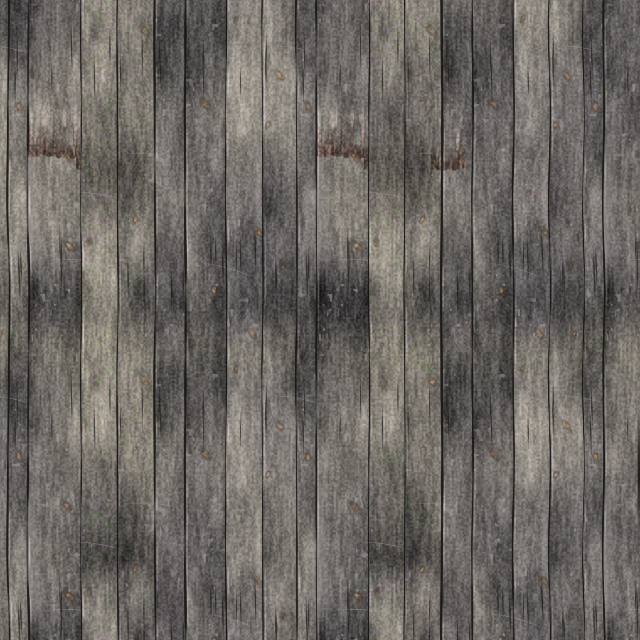
A three.js fragment shader for this texture:

```glsl
varying vec2 vUv;

const float TILE_W = 0.4492;
const float TILE_H = 0.5469;
const float ORIGIN = 0.0443;
const vec4 SEAMS_A = vec4(0.0, 0.083, 0.139, 0.197);
const vec4 SEAMS_B = vec4(0.245, 0.309, 0.365, 0.418);
const float RUST_Y = 0.753;
const float MOSS_X = 0.945;
const vec3 COOL = vec3(0.418, 0.402, 0.406);
const vec3 WARM = vec3(0.487, 0.468, 0.424);
const vec3 PALE = vec3(0.66, 0.63, 0.64);
const vec3 GAP = vec3(0.09, 0.085, 0.08);
const vec3 KNOT = vec3(0.56, 0.42, 0.30);
const vec3 KNOT_RIM = vec3(0.22, 0.18, 0.15);
const vec3 RUST_DARK = vec3(0.20, 0.15, 0.135);
const vec3 RUST_RED = vec3(0.43, 0.31, 0.26);
const vec3 MOSS = vec3(0.36, 0.50, 0.22);

float hash(float x, float y) {
  vec3 q = fract(vec3(x, y, x) * vec3(0.1031, 0.1030, 0.0973));
  q += dot(q, q.yzx + 33.33);
  return fract((q.x + q.y) * q.z);
}

// Value noise that repeats after wrap rows
float noise(float x, float y, float wrap) {
  float i = floor(x), j = floor(y);
  vec2 f = fract(vec2(x, y));
  f = f * f * (3.0 - 2.0 * f);
  float j0 = mod(j, wrap), j1 = mod(j + 1.0, wrap);
  return mix(mix(hash(i, j0), hash(i + 1.0, j0), f.x),
             mix(hash(i, j1), hash(i + 1.0, j1), f.x), f.y);
}

float maxOf(vec4 a) { return max(max(a.x, a.y), max(a.z, a.w)); }
float band(float y, float mid, float w) { y = (y - mid) / w; return exp(-y * y); }
float fall(float a, float b, float d) { return 1.0 - smoothstep(a, b, d); }
float wrapDist(float v, float mid) { return (fract(v - mid + 0.5) - 0.5) * TILE_H; }

// Seam that thins and fades along its length
float seam(float d, float id, float v) {
  float along = noise(id * 5.0, v * 11.0, 11.0);
  float w = mix(0.0003, 0.0015, hash(id, 3.0)) * (0.5 + along);
  return fall(w * 0.5, w + 0.0011, d) * smoothstep(-0.25, 0.45, along);
}

void main() {
  // Tile and plank coordinates
  vec2 uv = vUv;
  float v = uv.y / TILE_H;
  float x = uv.x - ORIGIN + 0.004 * (noise(uv.x * 9.0, v * 4.0, 4.0) - 0.5);
  float tile = floor(x / TILE_W);
  x -= tile * TILE_W;
  vec4 a = step(SEAMS_A, vec4(x)), b = step(SEAMS_B, vec4(x));
  float plank = dot(a + b, vec4(1.0)) - 1.0;
  float left = max(maxOf(a * SEAMS_A), maxOf(b * SEAMS_B));
  float right = -max(maxOf(-mix(SEAMS_A, vec4(TILE_W), a)), maxOf(-mix(SEAMS_B, vec4(TILE_W), b)));
  float width = right - left, dL = x - left, dR = right - x;
  float id = plank + 8.0 * (tile + 1.0);

  // Knots, cracks and scratches
  float knot = 0.0, rim = 0.0, crack = 0.0, scratch = 0.0, gx = x;
  float ragged = 0.7 * (noise(uv.x * 260.0, uv.y * 260.0, 999.0) - 0.5);
  for (int i = 0; i < 5; i++) {
    float k = float(i), s = plank * 7.0 + 2.0, t = k * 13.0 + 5.0;
    float h1 = hash(s, t), h2 = hash(s + 31.0, t), h3 = hash(s, t + 57.0);
    float present = step(0.45, hash(s + 77.0, t));
    vec2 q = vec2(dL - width * (0.15 + 0.7 * h1), wrapDist(v, (k + h2) / 5.0));
    q.x += q.y * (h3 - 0.5) * 1.6;
    float d = length(q * vec2(1.0, 0.65)) / mix(0.0018, 0.0046, h3) + ragged;
    knot = max(knot, present * fall(0.4, 1.1, d));
    rim = max(rim, present * band(d, 1.1, 0.58));
    gx -= 0.6 * q.x * exp(-0.12 * d * d);

    float cy = wrapDist(v, 0.06 + 0.58 * mod(k, 2.0) + 0.12 * (h3 - 0.5));
    float cx = abs(dL - width * (0.08 + 0.84 * h2) + 0.03 * cy * (h1 - 0.5));
    crack = max(crack, step(0.3, h1) * fall(0.0, 0.02 + 0.03 * h1, abs(cy)) * fall(0.0003, 0.0017, cx));

    float sx = x - TILE_W * hash(k, 71.0);
    float sy = wrapDist(v, hash(k, 83.0)) + sx * (0.6 * hash(k, 97.0) - 0.24) + 2.0 * sx * sx;
    scratch = max(scratch, fall(0.0002, 0.0015, abs(sy)) * fall(0.015, 0.05, abs(sx)));
  }

  // Weathered grain
  float fine = noise(gx * 300.0, v * 26.0, 26.0) - 0.5;
  float fibre = noise(gx * 120.0 + 40.0, v * 8.0, 8.0) - 0.5;
  float blotch = noise(x * 24.0 + plank * 7.0, v * 8.0, 8.0) - 0.5;
  float broad = noise(x * 9.0 + plank * 5.0, v * 4.0, 4.0) - 0.5;
  float speck = noise(uv.x * 380.0, uv.y * 330.0, 999.0) - 0.5;
  float stain = noise(uv.x * 7.0 + 19.0, uv.y * 6.0, 999.0) - 0.5;
  float beige = fall(0.4, 1.4, abs(plank - 1.2));
  float tone = 1.03 + 0.3 * fine + 0.24 * fibre + 0.36 * blotch + 0.32 * broad + 0.34 * speck;
  tone += 0.24 * (hash(plank, 23.0) - 0.5) + 0.3 * stain + 0.07 * beige;
  tone -= 0.15 * band(uv.y, 0.52, 0.035);
  tone -= beige * 0.24 * (band(uv.y, 0.73, 0.05) + band(uv.y, 0.13, 0.04));
  float warm = 0.35 + 0.6 * stain + 0.35 * beige + 0.5 * broad + 0.4 * band(uv.y, 0.45, 0.04);
  vec3 color = mix(COOL, WARM, clamp(warm, 0.0, 1.0)) * tone;
  float chroma = noise(uv.x * 250.0 + 61.0, uv.y * 230.0, 999.0) - 0.5;
  color += vec3(0.025, -0.02, 0.04) * chroma * (0.5 + beige);

  // Bleached edge, chips and scratches
  float bleach = step(plank, 0.5) * exp(-dL / 0.008) * smoothstep(0.3, 0.7, noise(3.0, v * 6.0, 6.0));
  float chips = smoothstep(0.78, 0.95, noise(x * 170.0, v * 70.0, 70.0));
  chips *= smoothstep(0.35, 0.7, noise(x * 35.0 + 9.0, v * 12.0, 12.0));
  color = mix(color, PALE, max(0.7 * bleach, max(0.55 * chips, 0.35 * scratch)));

  // Rust streaks with a ragged top
  float streak = noise(x * 190.0, v * 14.0, 14.0);
  float rise = uv.y - RUST_Y + 0.02 * step(0.076, x) + 0.006 * fibre;
  float rusty = step(-0.5, tile) * step(tile, 0.5 + step(0.5, tile) * 0.5);
  rusty *= max(step(plank, 0.5), step(0.5, tile) * step(abs(x - 0.207), 0.027));
  float rust = rusty * smoothstep(0.0, 0.004, rise) * fall(0.005, 0.02 + 0.09 * streak, rise);
  vec3 rustColor = mix(RUST_DARK, RUST_RED, smoothstep(0.25, 0.8, streak + 0.6 * fine));
  color = mix(color, rustColor * (1.0 + speck), 0.75 * rust);
  color += rusty * 0.2 * band(rise, 0.05, 0.03) * smoothstep(0.5, 0.8, streak);

  // Knots and moss
  color = mix(color, KNOT_RIM, 0.35 * rim);
  color = mix(color, KNOT * (1.0 + fine + 0.5 * speck), 0.7 * knot);
  float row = floor(uv.y * 9.0), m = hash(row, 41.0);
  vec2 mossD = uv - vec2(MOSS_X + 0.012 * (m - 0.5), (row + 0.2 + 0.6 * m) / 9.0);
  color = mix(color, MOSS, 0.8 * step(0.35, m) * fall(0.0005, 0.0035, length(mossD)));

  // Plank edges, cracks and gaps
  color *= 1.0 - 0.16 * exp(-min(dL, dR) / 0.003);
  color += 0.16 * band(dL, 0.0035, 0.0012) * smoothstep(0.3, 0.8, noise(id, v * 12.0, 12.0));
  float gap = max(seam(dL, id, v), seam(dR, id + 1.0, v));
  gap = max(gap, smoothstep(0.995, 0.998, uv.x) * band(uv.y, 0.26, 0.07));
  color = mix(color, GAP, max(0.65 * crack, 0.9 * gap));
  gl_FragColor = vec4(clamp(color, 0.0, 1.0), 1.0);
}
```
